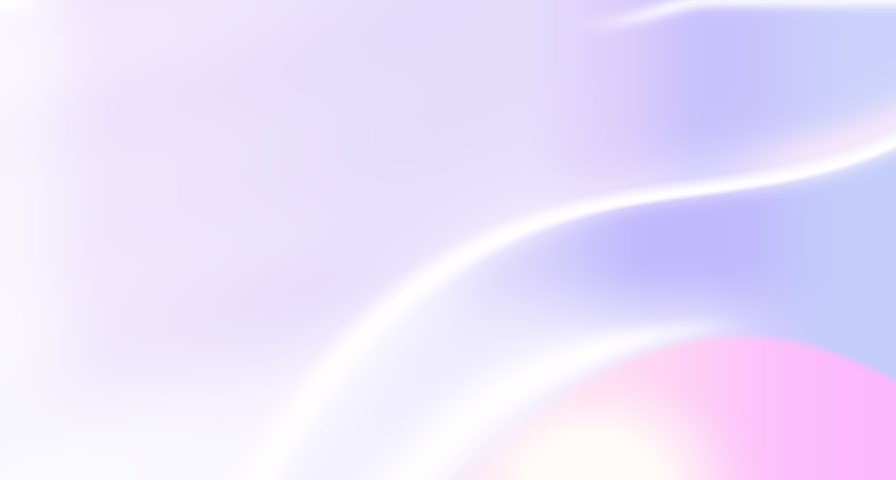
Give the GLSL for this background, as a WebGL 2 fragment shader.

```glsl
#version 300 es
precision highp float;

uniform vec2 u_resolution;
out vec4 outColor;

// Bell-shaped falloff around zero
float glow(float d, float width) {
  return exp(-d * d / (width * width));
}

// Height of the long bright ridge (x) and its slope (y)
vec2 ridgeCurve(float x) {
  float t = x - 0.73;
  return vec2(0.58 + t * (0.28 + t * (-0.6 + t * 4.1)),
              0.28 + t * (-1.2 + t * 12.3));
}

// Height of the pink dome (x) and its slope (y)
vec2 domeCurve(float x) {
  float t = x - 0.825;
  return vec2(0.3 - 3.1 * t * t, -6.2 * t);
}

// Approximate distance to a curve, in canvas heights
float curveDistance(float y, vec2 curve, float aspect) {
  float slope = curve.y / aspect;
  return (y - curve.x) / sqrt(1.0 + slope * slope);
}

// Soft diagonal folds from layered sines
float folds(vec2 p) {
  float bend = 0.6 * sin(p.x * 5.0 + p.y * 3.0);
  return 0.6 * sin(p.x * 9.0 - p.y * 13.0 + bend)
       + 0.4 * sin(p.x * 17.0 - p.y * 21.0 + 2.0 * bend);
}

vec3 upperSheet(vec2 uv) {
  vec3 color = mix(vec3(0.975, 0.96, 0.995), vec3(0.935, 0.895, 0.99), smoothstep(0.0, 0.14, uv.x));
  color = mix(color, vec3(0.9, 0.865, 0.99), smoothstep(0.12, 0.5, uv.x));
  color = mix(color, vec3(0.865, 0.805, 0.985), smoothstep(0.58, 0.7, uv.x));
  color = mix(color, vec3(0.785, 0.76, 0.99), smoothstep(0.68, 0.79, uv.x));
  color = mix(color, vec3(0.8, 0.82, 0.985), smoothstep(0.8, 0.97, uv.x));

  // Pale mist rising from the lower left
  float mist = 1.0 - smoothstep(0.0, 0.45, uv.y + 0.12 * uv.x);
  color = mix(color, vec3(0.98, 0.978, 0.995), 0.9 * mist);
  return color + vec3(0.008, 0.01, 0.002) * folds(uv) * (1.0 - smoothstep(0.5, 0.8, uv.x));
}

vec3 lowerSheet(vec2 uv) {
  vec3 color = mix(vec3(0.965, 0.96, 0.997), vec3(0.86, 0.835, 0.99), smoothstep(0.38, 0.6, uv.x));
  color = mix(color, vec3(0.755, 0.725, 0.99), smoothstep(0.56, 0.74, uv.x));
  color = mix(color, vec3(0.765, 0.8, 0.985), smoothstep(0.8, 0.95, uv.x));
  float haze = (1.0 - smoothstep(0.28, 0.47, uv.y)) * (1.0 - smoothstep(0.75, 0.95, uv.x));
  return mix(color, vec3(0.945, 0.935, 0.995), 0.75 * haze);
}

vec3 domeFill(vec2 uv) {
  vec3 color = mix(vec3(0.995, 0.85, 0.95), vec3(0.99, 0.75, 0.985), smoothstep(0.68, 0.9, uv.x));
  color = mix(color, vec3(0.985, 0.7, 0.995), 0.6 * smoothstep(0.85, 1.0, uv.x));

  // Cream light inside the lower left of the dome
  float cream = 1.0 - smoothstep(0.0, 1.0, length((uv - vec2(0.66, 0.0)) / vec2(0.2, 0.26)));
  return mix(color, vec3(1.0, 0.985, 0.975), min(1.0, 1.4 * cream));
}

void main() {
  vec2 uv = gl_FragCoord.xy / u_resolution;
  float aspect = u_resolution.x / u_resolution.y;
  float left = 1.0 - smoothstep(0.3, 0.72, uv.x);

  // Two sheets meeting at the ridge
  float ridge = curveDistance(uv.y, ridgeCurve(uv.x), aspect);
  float softness = mix(0.008, 0.05, left);
  vec3 color = mix(lowerSheet(uv), upperSheet(uv), smoothstep(-softness, softness, ridge));

  // Pink halo above the ridge on the right
  float halo = glow(ridge - 0.045, 0.045) * smoothstep(0.78, 0.92, uv.x);
  color = mix(color, vec3(0.97, 0.87, 0.98), 0.75 * halo);

  // Ridge light: crisp underneath, feathered on top
  float under = mix(0.012, 0.055, left);
  float over = mix(0.03, 0.048, left);
  float core = ridge - 0.008;
  float light = glow(core, core < 0.0 ? under : over);
  light = max(light, 0.4 * glow(core, core < 0.0 ? 2.0 * under : 0.085));
  color = mix(color, vec3(1.0, 0.995, 1.0), light);

  // Pink dome, softest along its left flank
  float dome = curveDistance(uv.y, domeCurve(uv.x), aspect);
  float flank = 1.0 - smoothstep(0.5, 0.78, uv.x);
  float blur = mix(0.014, 0.04, flank);
  color = mix(color, domeFill(uv), 1.0 - smoothstep(-blur, blur, dome));

  // White band resting on the dome
  float band = dome - mix(0.022, 0.075, flank);
  float bandLight = glow(band, mix(0.02, 0.065, flank)) * (1.0 - smoothstep(0.66, 0.86, uv.x));
  color = mix(color, vec3(1.0, 0.995, 1.0), bandLight);

  // Thin light along the top right and in the top left corner
  float rim = uv.y - 1.0 + 0.05 * (1.0 - smoothstep(0.66, 0.8, uv.x));
  float rimLight = glow(rim, 0.018) * smoothstep(0.62, 0.76, uv.x);
  float corner = glow(length((uv - vec2(0.0, 1.0)) * vec2(aspect, 2.0)), 0.07);
  color = mix(color, vec3(1.0), max(0.8 * rimLight, corner));

  outColor = vec4(clamp(color, 0.0, 1.0), 1.0);
}
```
